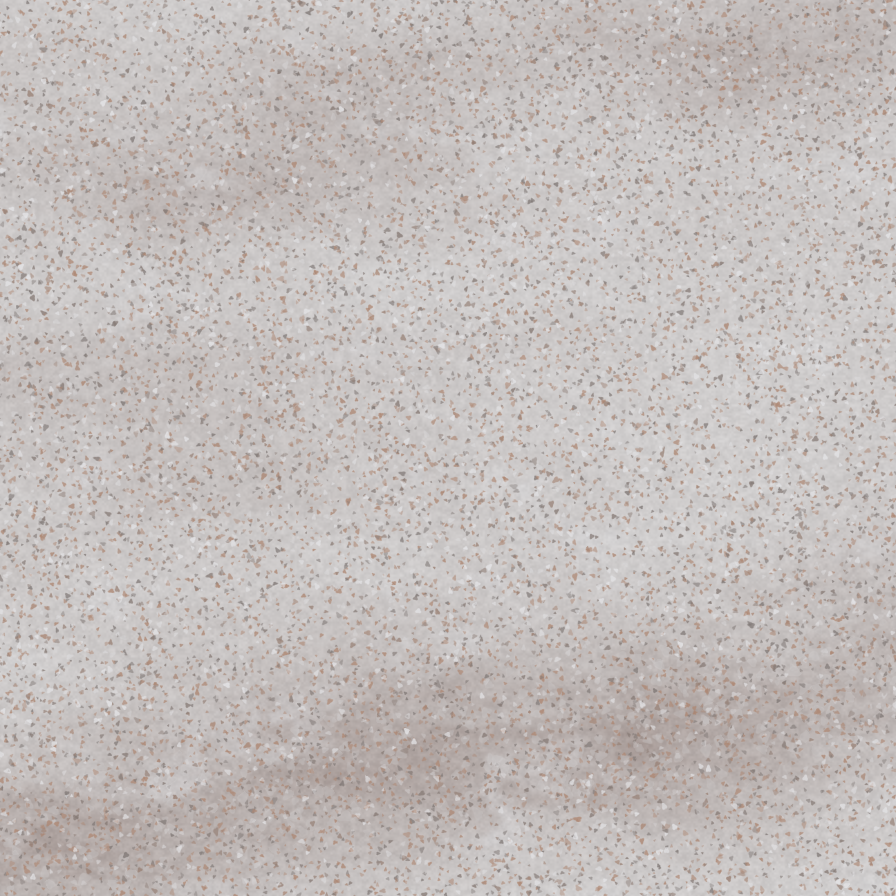
A Shadertoy shader for this texture:

```glsl
float hash(vec2 p) {
    return fract(sin(dot(p, vec2(127.1, 311.7))) * 43758.5453);
}

float noise(vec2 p) {
    vec2 i = floor(p), f = fract(p);
    f = f * f * (3.0 - 2.0 * f);
    return mix(mix(hash(i), hash(i + vec2(1, 0)), f.x),
               mix(hash(i + vec2(0, 1)), hash(i + vec2(1, 1)), f.x), f.y);
}

float fbm(vec2 p) {
    float sum = 0.0, amp = 0.5;
    for (int i = 0; i < 5; i++) {
        sum += amp * noise(p);
        p = mat2(1.6, 0.3, -0.3, 1.9) * p + 17.3;
        amp *= 0.5;
    }
    return sum;
}

float blob(vec2 p, vec2 center, vec2 radius) {
    vec2 d = (p - center) / radius;
    return exp(-dot(d, d));
}

// Broad brown clouds, before they are broken up by noise
float stainMap(vec2 p) {
    p += 0.07 * (vec2(fbm(p * 5.0), fbm(p * 5.0 + 40.0)) - 0.5);
    float band = (p.y - 0.07 - 0.19 * p.x) / 0.105;
    float s = 0.52 * exp(-band * band);
    s += 0.32 * blob(p, vec2(0.04, 0.04), vec2(0.22, 0.07));
    s += 0.20 * blob(p, vec2(0.68, 0.19), vec2(0.18, 0.10));
    s += 0.38 * blob(p, vec2(0.25, 0.83), vec2(0.28, 0.09));
    s += 0.36 * blob(p, vec2(0.88, 0.94), vec2(0.40, 0.07));
    s += 0.26 * blob(p, vec2(0.05, 0.57), vec2(0.30, 0.07));
    s += 0.16 * blob(p, vec2(0.28, 0.46), vec2(0.25, 0.10));
    return s;
}

// Scattered elliptical chips: x is coverage, y a random value per chip
vec2 chips(vec2 p, float cells, float share, float size, float seed) {
    float turn = seed * 0.7 + 0.4;
    vec2 q = mat2(cos(turn), sin(turn), -sin(turn), cos(turn)) * p * cells + seed * 13.0;
    vec2 id = floor(q) + seed * 7.0;
    vec2 jitter = vec2(hash(id + 3.1), hash(id + 8.7));
    vec2 d = (fract(q) - 0.28 - 0.44 * jitter) / cells;
    float angle = 6.283 * hash(id + 5.3);
    d = mat2(cos(angle), sin(angle), -sin(angle), cos(angle)) * d;
    d.x *= 0.6 + 0.3 * hash(id + 2.9);
    float wobble = 1.0 + 0.2 * sin(3.0 * atan(d.y, d.x) + angle);
    float radius = size * mix(0.45, 1.0, hash(id + 6.1)) * wobble;
    float edge = 0.8 / iResolution.y;
    float cover = 1.0 - smoothstep(radius - edge, radius + edge, length(d));
    return vec2(cover * step(hash(id + 1.7), share), hash(id + 9.9));
}

void mainImage(out vec4 fragColor, in vec2 fragCoord) {
    vec2 p = fragCoord / iResolution.xy;

    // Stains torn into flat, slightly wavy streaks
    float stain = stainMap(p);
    vec2 wavy = p + vec2(0.0, 0.008 * noise(p * 22.0));
    float cloud = fbm(wavy * vec2(5.0, 13.0));
    float streak = fbm(wavy * vec2(24.0, 65.0) + 9.0);
    float tone = stain * (0.45 + 1.0 * cloud) + 0.24 * (cloud - 0.42);
    tone += (0.10 + 0.65 * stain) * (streak - 0.48);
    vec3 color = mix(vec3(0.808, 0.798, 0.797), vec3(0.635, 0.580, 0.563),
                     clamp(tone, -0.08, 1.15));

    // Milky patches and fine mineral grain
    float milk = smoothstep(0.52, 0.78, fbm(p * vec2(9.0, 15.0) + 31.0));
    milk *= smoothstep(0.3, 0.7, fbm(p * 60.0));
    color = mix(color, vec3(0.85, 0.85, 0.86), 0.45 * milk);
    color += 0.045 * (noise(p * 190.0) - 0.5) + 0.035 * (noise(p * 400.0) - 0.5);

    // Pale rounded pebbles with a shaded rim, clearer inside the stains
    for (int i = 0; i < 2; i++) {
        float seed = float(i) + 11.0;
        float rim = chips(p, 62.0, 0.35, 0.0058, seed).x;
        float core = chips(p, 62.0, 0.35, 0.0042, seed).x;
        float strength = 0.12 + 0.5 * smoothstep(0.1, 0.6, stain);
        color = mix(color, vec3(0.83, 0.82, 0.82), strength * 0.45 * rim);
        color = mix(color, vec3(0.73, 0.71, 0.71), strength * 0.35 * core);
    }

    // Brown and grey chips, from coarse to fine
    for (int i = 0; i < 5; i++) {
        float level = float(i);
        vec2 chip = chips(p, 58.0 + 15.0 * level, 0.30, 0.0029 - 0.0003 * level, level + 1.0);
        vec3 tint = mix(vec3(0.50, 0.47, 0.46), vec3(0.68, 0.53, 0.45),
                        smoothstep(0.15, 0.65, chip.y));
        color = mix(color, tint, chip.x * (0.4 + 0.4 * fract(chip.y * 7.0)));
    }

    // White flecks
    for (int i = 0; i < 2; i++) {
        vec2 fleck = chips(p, 75.0 + 30.0 * float(i), 0.16, 0.0028, float(i) + 21.0);
        color = mix(color, vec3(0.90, 0.90, 0.91), fleck.x * (0.25 + 0.55 * fleck.y * fleck.y));
    }

    fragColor = vec4(clamp(color, 0.0, 1.0), 1.0);
}
```
